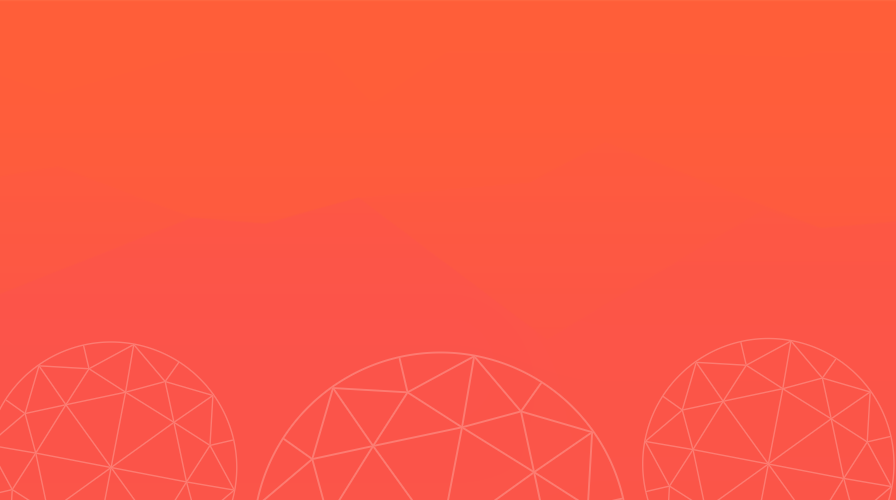
Write a Shadertoy shader that draws this background.

```glsl
float segmentDistance(vec2 p, vec2 a, vec2 b) {
    vec2 ab = b - a;
    return length(p - a - ab * clamp(dot(p - a, ab) / dot(ab, ab), 0.0, 1.0));
}

// Soft mask of the area under a broken line
float below(vec2 p, vec2 crest[9]) {
    float height = crest[8].y;
    for (int i = 0; i < 8; i++) {
        vec2 a = crest[i], b = crest[i + 1];
        if (p.x >= a.x && p.x < b.x) height = mix(a.y, b.y, (p.x - a.x) / (b.x - a.x));
    }
    float soft = 1.5 / iResolution.y;
    return smoothstep(-soft, soft, height - p.y);
}

// Distance to the wire net of a unit globe with fourfold symmetry
float globeDistance(vec2 q) {
    float d = abs(length(q) - 1.0);
    if (length(q) > 1.0) return d;
    vec2 hub = vec2(0.0);
    vec2 inner = vec2(0.115, 0.60), innerLeft = vec2(-0.60, 0.115);
    vec2 middle = vec2(-0.36, 0.50), upper = vec2(-0.176, 0.787);
    vec2 side = vec2(-0.685, 0.43), sideRight = vec2(0.43, 0.685);
    vec2 corner = vec2(-0.574, 0.81), top = vec2(0.18, 0.98);
    vec2 rimTop = vec2(-0.22, 0.975), rimSide = vec2(-0.84, 0.54);
    vec2 path[22] = vec2[22](
        rimSide, side, corner, middle, side, middle, innerLeft, middle,
        hub, inner, middle, upper, rimTop, upper, corner, upper,
        inner, top, upper, top, sideRight, inner);
    for (int turn = 0; turn < 4; turn++) {
        for (int i = 0; i < 21; i++) d = min(d, segmentDistance(q, path[i], path[i + 1]));
        q = vec2(q.y, -q.x);
    }
    return d;
}

float globeLine(vec2 p, vec2 center, float radius, float halfWidth) {
    float d = radius * globeDistance((p - center) / radius);
    float pixel = 1.0 / iResolution.y;
    float coverage = clamp(0.5 + (halfWidth - d) / pixel, 0.0, 1.0);
    return coverage * min(1.0, 2.0 * halfWidth / pixel + 0.1);
}

void mainImage(out vec4 fragColor, in vec2 fragCoord) {
    vec2 p = fragCoord / iResolution.y;
    p.x *= 1.79 * iResolution.y / iResolution.x;

    // Orange to coral gradient
    vec3 color = mix(vec3(0.985, 0.333, 0.283), vec3(1.0, 0.367, 0.225),
                     smoothstep(0.0, 0.95, p.y));

    // Faceted ridges, from the highest to the lowest
    float high = below(p, vec2[9](
        vec2(0.0, 0.85), vec2(0.105, 0.81), vec2(0.384, 0.895),
        vec2(0.56, 1.0), vec2(0.744, 0.79), vec2(1.0, 0.977),
        vec2(1.186, 0.90), vec2(1.605, 0.888), vec2(1.8, 1.0)));
    float mid = below(p, vec2[9](
        vec2(0.0, 0.647), vec2(0.116, 0.667), vec2(0.384, 0.565),
        vec2(0.53, 0.553), vec2(0.716, 0.605), vec2(1.058, 0.635),
        vec2(1.209, 0.716), vec2(1.64, 0.544), vec2(1.8, 0.558)));
    float low = below(p, vec2[9](
        vec2(0.0, 0.412), vec2(0.384, 0.565), vec2(0.53, 0.553),
        vec2(0.716, 0.605), vec2(1.093, 0.321), vec2(1.2, 0.386),
        vec2(1.526, 0.581), vec2(1.64, 0.544), vec2(1.8, 0.558)));
    vec3 redder = vec3(-0.002, -0.010, 0.017);
    float lowStrength = mix(1.0, 0.5, smoothstep(0.9, 1.2, p.x)) * smoothstep(-0.1, 0.4, p.y);
    color += redder * (0.2 * (high - 1.0) + 0.6 * mid * smoothstep(0.1, 0.5, p.y)
                       + lowStrength * low);

    // Pale strip along the top edge
    color += 0.03 * smoothstep(0.996, 0.999, p.y);

    // Three wire globes
    float lines = globeLine(p, vec2(0.222, 0.065), 0.251, 0.0014);
    lines = max(lines, globeLine(p, vec2(0.880, -0.079), 0.374, 0.0019));
    lines = max(lines, globeLine(p, vec2(1.535, 0.072), 0.251, 0.0014));
    color = mix(color, vec3(1.0, 0.95, 0.92), 0.25 * lines);

    fragColor = vec4(color, 1.0);
}
```
